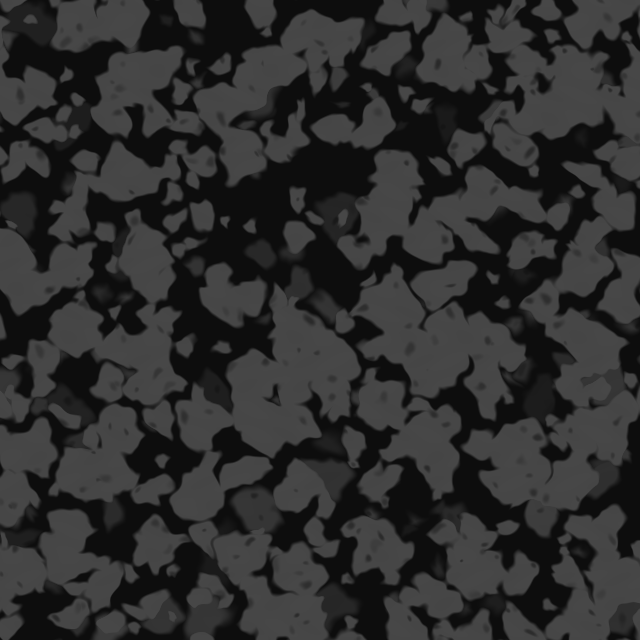
Give the GLSL for this texture, as a WebGL 2 fragment shader.

```glsl
#version 300 es
precision highp float;

uniform vec2 u_resolution;
out vec4 fragColor;

vec4 hash4(vec2 cell) {
    vec4 h = fract(cell.xyxy * vec4(0.1031, 0.1030, 0.0973, 0.1099));
    h += dot(h, h.wzxy + 33.33);
    return fract((h.xxyz + h.yzzw) * h.zywx);
}

float smoothUnion(float a, float b, float k) {
    float h = max(k - abs(a - b), 0.0) / k;
    return min(a, b) - 0.25 * h * h * k;
}

// Layered sines that roughen the outlines
vec2 warp(vec2 p) {
    vec2 w = 0.0050 * sin(p.yx * vec2(47.0, 53.0) + 3.0 * sin(p * 19.0));
    w += 0.0028 * sin(p.yx * vec2(113.0, 97.0) + p * 61.0 + 2.0 * sin(p * 43.0));
    return w + 0.0010 * sin(p.yx * 231.0 + 2.0 * sin(p * 127.0));
}

// Approximate distance to a lumpy, slightly squared ellipse
float grainDistance(vec2 d, float radius, vec4 shape) {
    float turn = 6.2832 * shape.x;
    float stretch = mix(0.74, 1.0, shape.y);
    d = mat2(cos(turn), sin(turn), -sin(turn), cos(turn)) * d;
    d *= vec2(stretch, 1.0 / stretch);
    float angle = atan(d.y, d.x + 1e-6);
    vec2 a = pow(abs(d) + 1e-6, vec2(2.5));
    float r = pow(a.x + a.y, 0.4);
    r *= 1.0 + 0.11 * sin(3.0 * angle + 6.28 * shape.z) + 0.06 * sin(5.0 * angle + 6.28 * shape.w);
    return r - radius;
}

// Adds one layer of scattered grains: solid distance in x, faint brightness in y
void addGrains(vec2 p, float count, vec2 radii, float density, float seed, inout vec2 field) {
    vec2 home = floor(p * count);
    for (int j = -1; j <= 1; j++) {
        for (int i = -1; i <= 1; i++) {
            vec2 cell = home + vec2(i, j);
            vec4 place = hash4(cell + seed);
            vec4 shape = hash4(cell + seed + 71.7);
            vec4 look = hash4(cell + seed + 143.3);
            vec2 center = (cell + mix(vec2(0.12), vec2(0.88), place.xy)) / count;
            float cluster = 0.16 * sin(center.x * 23.0 + 2.0 * sin(center.y * 11.0) + seed)
                          * sin(center.y * 19.0 + 2.0 * sin(center.x * 13.0));
            if (place.z > density + cluster) continue;

            float radius = mix(radii.x, radii.y, place.w) / count;
            if (look.x < 0.82) {
                float d = grainDistance(p - center, radius, shape);
                field.x = smoothUnion(field.x, d, 0.006);
            } else {
                float d = grainDistance(p - center, radius * 0.8, shape);
                float blur = mix(0.004, 0.010, look.y);
                float glow = mix(0.2, 0.85, look.z) * (1.0 - smoothstep(-blur, blur, d));
                field.y = max(field.y, glow);
            }
        }
    }
}

// Small soft inclusions inside the grains
float smudges(vec2 p) {
    float dark = 0.0;
    vec2 home = floor(p * 34.0);
    for (int j = -1; j <= 1; j++) {
        for (int i = -1; i <= 1; i++) {
            vec2 cell = home + vec2(i, j);
            vec4 h = hash4(cell + 307.1);
            if (h.z > 0.36) continue;
            float d = length(p - (cell + h.xy) / 34.0);
            float radius = mix(0.005, 0.012, h.w);
            dark = max(dark, mix(0.15, 0.5, h.z / 0.36) * (1.0 - smoothstep(0.2, 1.0, d / radius)));
        }
    }
    return dark;
}

void main() {
    vec2 uv = gl_FragCoord.xy / u_resolution.y;
    vec2 p = uv + warp(uv);

    vec2 field = vec2(1.0, 0.0);
    addGrains(p, 14.0, vec2(0.28, 0.62), 0.84, 11.0, field);
    addGrains(p, 27.0, vec2(0.20, 0.52), 0.54, 59.0, field);

    // Solid bodies over faint ones, with a narrow soft rim
    float edge = max(0.0032, 1.0 / u_resolution.y);
    float solid = 1.0 - smoothstep(-edge, edge, field.x);
    float light = max(solid, field.y);
    light *= 1.0 - smudges(p);

    // Slight unevenness of tone
    float mottle = 0.004 * sin(uv.x * 71.0 + 3.0 * sin(uv.y * 37.0)) * sin(uv.y * 83.0);
    fragColor = vec4(vec3(mix(0.05, 0.275, light) + mottle * light), 1.0);
}
```
